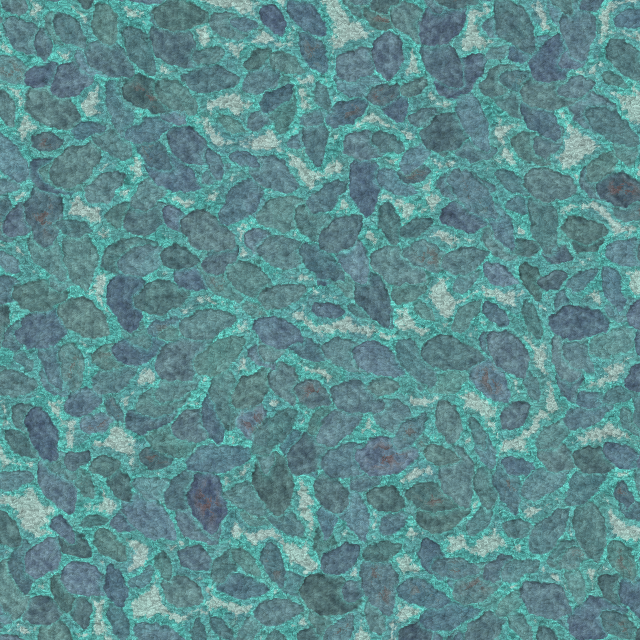
This texture is drawn by a Shadertoy shader. Its source:

```glsl
// Translucent slate-blue oval pebbles crowded over a mottled teal ground with pale gaps.
#define GRID 19.0                      // pebbles across the canvas
#define PEBBLE_DARK vec3(0.27, 0.33, 0.38)
#define PEBBLE_LIGHT vec3(0.46, 0.58, 0.60)
#define TEAL_DEEP vec3(0.27, 0.54, 0.53)
#define TEAL_BRIGHT vec3(0.38, 0.75, 0.71)
#define PALE_GAP vec3(0.67, 0.74, 0.71)
#define RUST vec3(0.39, 0.27, 0.27)
#define MAIN_ANGLE -0.35               // common lean of the pebbles
#define ANGLE_SPREAD 2.5
#define GRAIN 0.62                     // strength of the fine texture
#define WOBBLE 0.11                    // irregularity of the outlines

vec4 hash4(vec2 p) {
    vec4 q = fract(p.xyxy * vec4(0.1031, 0.1030, 0.0973, 0.1099));
    q += dot(q, q.wzxy + 33.33);
    return fract((q.xxyz + q.yzzw) * q.zywx);
}

// Cellular noise: distance to the nearest scattered point, centred on zero.
float cellular(vec2 p) {
    vec2 base = floor(p);
    float nearest = 2.0;
    for (int j = -1; j <= 1; j++)
    for (int i = -1; i <= 1; i++) {
        vec2 id = base + vec2(i, j);
        vec2 toPoint = id + hash4(id + 57.0).xy - p;
        nearest = min(nearest, dot(toPoint, toPoint));
    }
    return sqrt(nearest) - 0.45;
}

// Layered, rotated sines, roughly in -1..1.
float ripples(vec2 p) {
    float sum = 0.0, amp = 0.5;
    for (int i = 0; i < 4; i++) {
        sum += amp * sin(p.x + 1.3 * sin(p.y)) * cos(0.8 * p.y + 0.7 * p.x);
        p = mat2(1.2, 1.5, -1.5, 1.2) * p + 3.7;
        amp *= 0.7;
    }
    return sum;
}

// Paints one layer of ovals over ground; returns the distance to the nearest one.
float paintPebbles(inout vec3 ground, vec2 p, float seed, float opacity, float mottle) {
    vec2 base = floor(p);
    float soft = GRID / iResolution.y * 0.7 + 0.015;
    float clearance = 2.0;
    for (int j = -2; j <= 2; j++)
    for (int i = -2; i <= 2; i++) {
        vec2 id = base + vec2(i, j);
        vec4 place = hash4(id + seed);
        vec4 look = hash4(id + seed + 113.0);

        // Tapered, slightly pointed oval in the pebble's own frame
        vec2 offset = p - id - 0.5 - 0.85 * (place.xy - 0.5);
        float angle = MAIN_ANGLE + (place.z - 0.5) * ANGLE_SPREAD;
        float c = cos(angle), s = sin(angle);
        vec2 q = vec2(c * offset.x + s * offset.y, c * offset.y - s * offset.x);
        float len = mix(0.45, 1.0, place.w);
        float along = clamp(q.x / len, -1.0, 1.0);
        vec2 radii = len * vec2(1.0, mix(0.42, 0.64, look.x));
        radii.y *= 1.0 - 0.2 * along - 0.2 * along * along;
        float reach = length(q / radii);
        float d = reach * (reach - 1.0) / max(length(q / (radii * radii)), 0.001);
        clearance = min(clearance, d);

        // Bright halo outside the outline
        float halo = exp(-15.0 * max(d, 0.0));
        ground = mix(ground, TEAL_BRIGHT * (1.0 - 0.5 * mottle), 0.6 * opacity * halo);
        if (d > soft) continue;

        // Body: tone, tint, lengthwise streaks and an occasional rusty heart
        float streak = ripples(q * vec2(5.0, 9.0) + 40.0 * look.zw);
        float shade = 0.2 + 0.5 * look.y + 0.4 * streak + 1.1 * mottle;
        vec3 body = mix(PEBBLE_DARK, PEBBLE_LIGHT, clamp(shade, -0.3, 1.5));
        body += (look.z - 0.5) * vec3(-0.01, 0.035, -0.045);
        float heart = step(0.84, look.w) * smoothstep(0.9, 0.2, reach);
        body = mix(body, RUST, 0.7 * heart * smoothstep(0.0, 0.4, streak));

        // Thin rim, darkest along the upper side
        float upper = smoothstep(-0.25, 0.3, offset.y);
        float rim = smoothstep(-0.11, -0.02, d);
        body *= 1.0 - rim * mix(0.04, 0.28, upper);
        float cover = opacity * mix(0.72, 1.0, look.x) * smoothstep(soft, -soft, d);
        ground = mix(ground, body, cover);
    }
    return clearance;
}

void mainImage(out vec4 fragColor, in vec2 fragCoord) {
    vec2 uv = fragCoord / iResolution.y;

    // Fine texture shared by ground and pebbles, bent so no cells show
    float cloud = ripples(uv * 45.0);
    float smear = ripples(uv * 190.0 + 8.0);
    vec2 bent = uv + 0.006 * vec2(smear, cloud);
    float medium = cellular(bent * 110.0 + 9.0);
    float fine = cellular(bent * 230.0 + 31.0);
    float mottle = 0.25 * smear + 0.3 * medium + 0.35 * fine;

    // Teal ground
    vec3 color = mix(TEAL_DEEP, TEAL_BRIGHT, clamp(0.4 + 0.6 * cloud - mottle, 0.0, 1.0));

    // Faint sunken pebbles below, clear ones above
    vec2 p = uv * GRID;
    p += WOBBLE * vec2(ripples(uv * 65.0), ripples(uv * 65.0 + 17.0));
    paintPebbles(color, p + 0.37, 211.0, 0.42, mottle);
    float clearance = paintPebbles(color, p, 19.0, 0.94, mottle);

    // Pale patches in the widest gaps
    float pale = smoothstep(0.15, 0.26, clearance + 0.12 * cloud + 0.1 * smear);
    color = mix(color, PALE_GAP, 0.75 * pale);

    color *= 1.0 - GRAIN * (0.35 * medium + 0.65 * fine) + 0.08 * smear;
    fragColor = vec4(clamp(color, 0.0, 1.0), 1.0);
}
```
